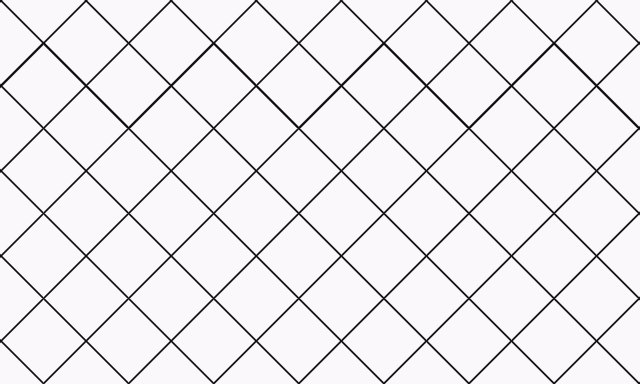
A Shadertoy shader for this pattern:

```glsl
float lineMask(float dist, float halfWidth, float pixel) {
    return 1.0 - smoothstep(-0.7 * pixel, 0.7 * pixel, dist - halfWidth);
}

// Distance to the nearest whole number
float nearestLine(float t) {
    return abs(fract(t + 0.5) - 0.5);
}

void mainImage(out vec4 fragColor, in vec2 fragCoord) {
    // One unit is the full diagonal of a diamond
    float pixel = 7.522 / iResolution.x;
    vec2 p = fragCoord * pixel - vec2(0.512, 0.005);

    // Two families of diagonal lines
    float latticeDist = min(nearestLine(p.x + p.y), nearestLine(p.x - p.y)) * 0.7071;
    float ink = lineMask(latticeDist, 0.0102, pixel);

    // Heavier zigzag along the upper rows
    float triangleWave = abs(mod(p.x + 1.0, 2.0) - 1.0);
    float zigzagDist = abs(p.y - 4.0 + triangleWave) * 0.7071;
    ink = max(ink, lineMask(zigzagDist, 0.0135, pixel));

    vec3 paper = vec3(0.98, 0.973, 0.98);
    vec3 lineColor = vec3(0.05);
    fragColor = vec4(mix(paper, lineColor, ink), 1.0);
}
```
